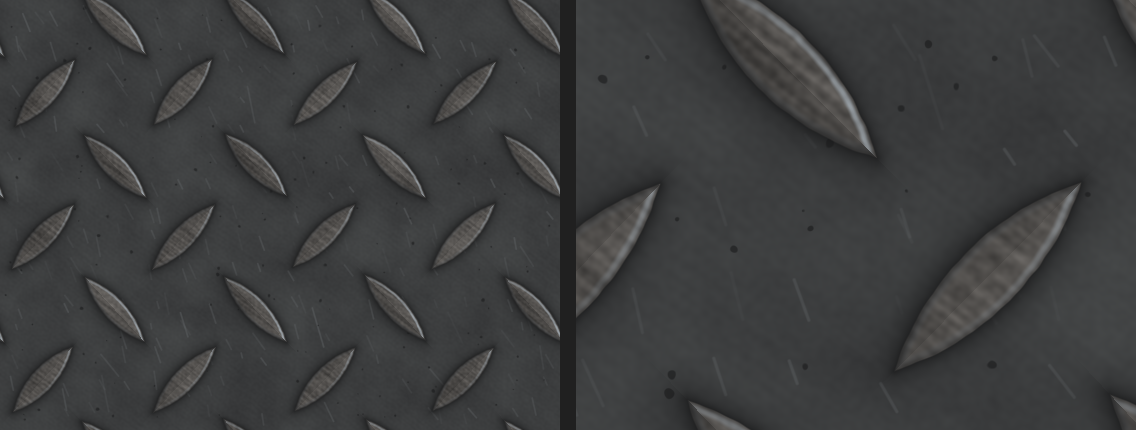
Left, the full canvas; right, a detail of the centre.
This texture is drawn by a Shadertoy shader. Its source:

```glsl
const vec2  CELLS        = vec2(4.0, 3.0);    // pattern repeats across and down
const vec2  RISING_AT    = vec2(0.315, 0.350); // tread centres inside a cell
const vec2  FALLING_AT   = vec2(0.818, 0.843);
const float TREAD_ANGLE  = 0.81;              // radians from horizontal
const float HALF_LENGTH  = 0.318;             // lengths in cell widths
const float HALF_WIDTH   = 0.079;
const float BEVEL        = 0.026;
const float SHADOW_REACH = 0.030;
const float JITTER       = 0.022;
const vec2  LIGHT        = vec2(0.95, 0.31);
const vec3  FLOOR_DARK   = vec3(0.195, 0.198, 0.203);
const vec3  FLOOR_LIGHT  = vec3(0.272, 0.280, 0.282);
const vec3  FACE         = vec3(0.315, 0.305, 0.295);
const vec3  SHADOW       = vec3(0.100, 0.102, 0.105);
const vec3  GLINT        = vec3(0.600, 0.630, 0.655);
const vec3  SCRATCH      = vec3(0.400, 0.415, 0.425);

vec2 hash2(vec2 p) {
    vec3 q = fract(p.xyx * vec3(0.1031, 0.1030, 0.0973));
    q += dot(q, q.yzx + 33.33);
    return fract((q.xx + q.yz) * q.zy);
}

float cornerSlope(vec2 corner, vec2 offset, vec2 period) {
    float a = 6.2832 * hash2(mod(corner, period) + 7.0).x;
    return dot(vec2(cos(a), sin(a)), offset);
}

// Gradient noise that wraps after period lattice cells, about -0.7 to 0.7
float noise(vec2 uv, vec2 period) {
    vec2 p = uv * period, i = floor(p), f = p - i;
    vec2 u = f * f * f * (f * (f * 6.0 - 15.0) + 10.0);
    vec2 e = vec2(1.0, 0.0);
    return mix(mix(cornerSlope(i, f, period), cornerSlope(i + e, f - e, period), u.x),
               mix(cornerSlope(i + e.yx, f - e.yx, period),
                   cornerSlope(i + 1.0, f - 1.0, period), u.x), u.y);
}

float fbm(vec2 uv, vec2 period) {
    float sum = 0.0, gain = 0.5;
    for (int i = 0; i < 5; i++) {
        sum += gain * noise(uv, period);
        period *= 2.0;
        gain *= 0.55;
    }
    return sum;
}

// Lens with tips on the y axis: x is the distance, yz the outward normal
vec3 lens(vec2 p, float halfLength, float halfWidth) {
    float radius = (halfLength * halfLength + halfWidth * halfWidth) / (2.0 * halfWidth);
    float shift = radius - halfWidth;
    vec2 q = abs(p), side = p.x < 0.0 ? vec2(-1.0, 1.0) : vec2(1.0);
    vec2 arc = vec2(q.x + shift, q.y);
    bool pastTip = (q.y - halfLength) * shift > q.x * halfLength;
    float d = pastTip ? length(q - vec2(0.0, halfLength)) : length(arc) - radius;
    return vec3(d, normalize(vec2(arc.x * side.x, p.y)));
}

float segment(vec2 p, vec2 halfSpan) {
    float t = clamp(dot(p, halfSpan) / dot(halfSpan, halfSpan), -1.0, 1.0);
    return length(p - halfSpan * t);
}

void mainImage(out vec4 fragColor, in vec2 fragCoord) {
    vec2 uv = fragCoord / iResolution.xy;
    vec2 cellSize = iResolution.xy / CELLS;
    vec2 stretch = cellSize / cellSize.x;
    float pixel = 1.0 / cellSize.x;

    // Worn floor: broad stains, fine grain and faint brushing
    float stains = fbm(uv, vec2(8.0, 6.0));
    float grain = noise(uv, vec2(176.0, 136.0));
    float brushing = noise(vec2(uv.x + uv.y, uv.y), vec2(120.0, 14.0));
    vec3 color = mix(FLOOR_DARK, FLOOR_LIGHT,
                     clamp(0.58 + 1.1 * stains + 0.16 * grain + 0.13 * brushing, 0.0, 1.0));

    // Scattered scratches and dark pits, each kept inside its own box
    for (int layer = 0; layer < 4; layer++) {
        vec2 boxes = CELLS * (2.0 + float(layer));
        vec2 box = floor(uv * boxes);
        vec2 seed = box + 61.0 * float(layer + 1);
        vec2 pick = hash2(seed), place = hash2(seed + 17.3), shape = hash2(seed + 41.7);
        vec2 p = (fract(uv * boxes) - 0.5) * stretch * CELLS / boxes;
        float size = CELLS.x / boxes.x;
        float a = mix(1.7, 2.3, shape.x);
        vec2 span = vec2(cos(a), sin(a)) * size * mix(0.08, 0.30, shape.y);
        float line = segment(p - (place - 0.5) * size * 0.3, span);
        float scratch = 1.0 - smoothstep(0.001, 0.004 + pixel, line);
        color = mix(color, SCRATCH, scratch * step(pick.x, 0.34) * mix(0.08, 0.38, pick.y));
        float pitSize = mix(0.003, 0.012, shape.x * shape.x);
        float pit = length(p - (place.yx - 0.5) * size * 0.7) + 0.006 * grain;
        float pitMask = 1.0 - smoothstep(pitSize - pixel, pitSize + pixel, pit);
        color = mix(color, SHADOW, pitMask * step(0.72, pick.x) * 0.6);
    }

    // Raised treads: one rising and one falling lens per cell
    for (int kind = 0; kind < 2; kind++) {
        vec2 p = uv * CELLS - (kind == 0 ? RISING_AT : FALLING_AT);
        vec2 id = mod(floor(p + 0.5), CELLS) + 23.0 * float(kind);
        vec2 wobble = hash2(id + 3.1) - 0.5, vary = hash2(id + 11.9) - 0.5;
        p = (p - floor(p + 0.5)) * stretch - wobble * JITTER;
        float a = (kind == 0 ? TREAD_ANGLE : 3.1416 - TREAD_ANGLE) + 0.07 * vary.x;
        vec2 along = vec2(cos(a), sin(a)), across = vec2(along.y, -along.x);
        vec3 tread = lens(vec2(dot(p, across), dot(p, along)),
                          HALF_LENGTH * (1.0 + 0.05 * vary.y), HALF_WIDTH * (1.0 + 0.10 * vary.x));
        float d = tread.x + 0.003 * noise(uv, vec2(96.0, 72.0));
        float lit = dot(across * tread.y + along * tread.z, LIGHT);

        // Grime gathers at the foot, deeper away from the light
        float reach = SHADOW_REACH * (1.0 - 0.25 * lit) * (1.0 + 1.2 * stains);
        color = mix(color, SHADOW, 0.78 * exp(-max(d, 0.0) / reach));

        // Flat worn face, rounded rim and a glint where the rim meets the light
        float rim = smoothstep(-BEVEL, -0.004, d);
        float crest = smoothstep(-BEVEL, -0.014, d) * (1.0 - smoothstep(-0.012, 0.0, d));
        float wear = 1.0 + 0.30 * brushing + 0.18 * grain + 0.5 * stains;
        vec3 metal = FACE * wear * (1.0 + 0.10 * lit);
        metal = mix(metal, SHADOW * 1.5, rim * (0.42 - 0.25 * lit));
        metal = mix(metal, GLINT, crest * (0.10 + 0.75 * pow(max(lit, 0.0), 2.0)) * wear);
        color = mix(color, metal, 1.0 - smoothstep(-pixel, pixel, d));
    }
    fragColor = vec4(clamp(color, 0.0, 1.0), 1.0);
}
```
